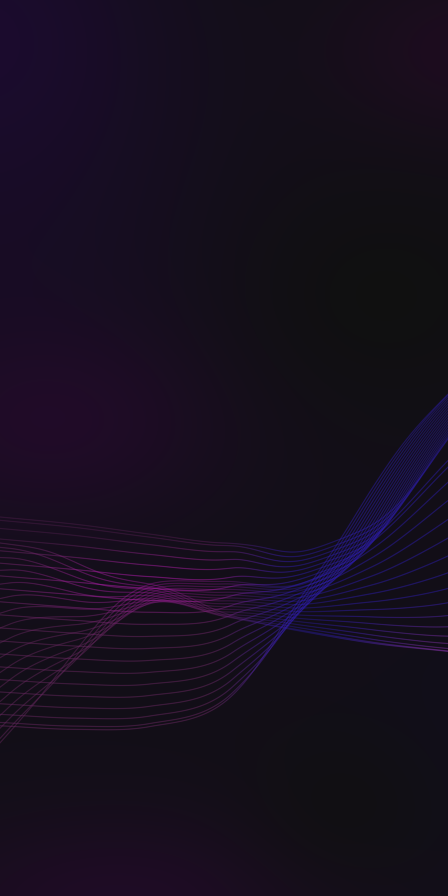
Write a Shadertoy shader that draws this background.

```glsl
const int KNOTS = 7;
const int RIBBON_LINES = 20;
const int FAN_LINES = 17;
const float HALF_WIDTH = 0.0011;   // of canvas width
const float LINE_OPACITY = 0.50;
const float FAN_BIAS = 1.6;        // crowds the right fan downward
const float FOLD = 0.95;           // 1 gives sharp folds, 0 round ones
const float PI = 3.14159;

const vec3 BASE = vec3(0.070, 0.056, 0.089);
const vec3 NEUTRAL = vec3(0.062, 0.062, 0.062);
const vec3 VIOLET = vec3(0.112, 0.042, 0.195);
const vec3 PURPLE = vec3(0.138, 0.042, 0.165);
const vec3 PLUM = vec3(0.125, 0.045, 0.130);
const vec3 NAVY = vec3(0.065, 0.055, 0.110);

const vec3 ROSE_LINE = vec3(0.40, 0.15, 0.37);
const vec3 MAGENTA_LINE = vec3(0.74, 0.10, 0.72);
const vec3 BLUE_LINE = vec3(0.18, 0.11, 0.72);
const vec3 ORCHID_LINE = vec3(0.52, 0.19, 0.66);

// Heights of the bounding curves at evenly spaced x
const float RIBBON_TOP[KNOTS] = float[KNOTS](0.423, 0.415, 0.404, 0.394, 0.399, 0.476, 0.560);
const float RIBBON_LOW[KNOTS] = float[KNOTS](0.190, 0.186, 0.189, 0.216, 0.315, 0.396, 0.510);
const float FAN_TOP[KNOTS] = float[KNOTS](0.394, 0.383, 0.370, 0.355, 0.348, 0.400, 0.486);
const float FAN_LOW[KNOTS] = float[KNOTS](0.171, 0.262, 0.326, 0.312, 0.296, 0.282, 0.273);

// Cubic spline: height and slope at x
vec2 spline(float knots[KNOTS], float x) {
    float s = clamp(x, 0.0, 0.9999) * float(KNOTS - 1);
    int i = int(s);
    float t = s - float(i);
    float b = knots[i];
    float c = knots[i + 1];
    float a = i > 0 ? knots[max(i - 1, 0)] : 2.0 * b - c;
    float d = i < KNOTS - 2 ? knots[min(i + 2, KNOTS - 1)] : 2.0 * c - b;
    float k1 = 0.5 * (c - a);
    float k2 = a - 2.5 * b + 2.0 * c - 0.5 * d;
    float k3 = 0.5 * (d - a) + 1.5 * (b - c);
    float height = b + t * (k1 + t * (k2 + t * k3));
    float slope = k1 + t * (2.0 * k2 + 3.0 * t * k3);
    return vec2(height, slope * float(KNOTS - 1));
}

// Soft elliptical falloff
float glow(vec2 p, vec2 center, vec2 radius) {
    vec2 q = (p - center) / radius;
    return exp(-dot(q, q));
}

vec3 background(vec2 p) {
    vec3 color = BASE;
    color = mix(color, VIOLET, 0.42 * glow(p, vec2(0.0, 0.72), vec2(0.48, 0.30)));
    color = mix(color, VIOLET, 0.80 * glow(p, vec2(-0.05, 0.96), vec2(0.38, 0.18)));
    color = mix(color, PLUM, 0.80 * glow(p, vec2(1.05, 0.94), vec2(0.30, 0.10)));
    color = mix(color, PURPLE, 0.80 * glow(p, vec2(0.12, 0.53), vec2(0.36, 0.11)));
    color = mix(color, PURPLE, 0.75 * glow(p, vec2(0.27, -0.01), vec2(0.45, 0.10)));
    color = mix(color, NAVY, 0.60 * glow(p, vec2(1.05, 0.16), vec2(0.25, 0.16)));
    color = mix(color, NEUTRAL, 0.95 * glow(p, vec2(0.86, 0.67), vec2(0.32, 0.13)));
    return mix(color, NEUTRAL, 0.65 * glow(p, vec2(0.77, 0.10), vec2(0.22, 0.09)));
}

vec3 lineColor(vec2 p) {
    float mesh = glow(p, vec2(0.34, 0.350), vec2(0.25, 0.034));
    vec3 color = mix(ROSE_LINE, MAGENTA_LINE, mesh);
    color = mix(color, BLUE_LINE, smoothstep(0.45, 0.68, p.x));
    float lowerRight = smoothstep(0.70, 1.0, p.x) * smoothstep(0.34, 0.28, p.y);
    return mix(color, ORCHID_LINE, lowerRight);
}

// Lines between two curves; twist.x turns them over, twist.y is its slope
float strands(vec2 p, vec2 top, vec2 low, int count, vec2 twist, float bias, float aspect) {
    float pixel = 1.0 / iResolution.x;
    float spacing = abs(low.x - top.x) * aspect / float(count);
    float opacity = LINE_OPACITY * mix(0.5, 1.0, smoothstep(0.0, 0.012, spacing));
    float clearPart = 1.0;
    for (int i = 0; i < count; i++) {
        float angle = PI * (float(i) / float(count - 1) + twist.x);
        float wave = FOLD * cos(angle);
        float t = 0.5 - 0.5 * asin(wave) / asin(FOLD);
        float turn = 0.5 * PI * FOLD * sin(angle) / (sqrt(1.0 - wave * wave) * asin(FOLD));
        t = mix(t, 1.0 - pow(max(1.0 - t, 0.0), FAN_BIAS), bias);
        vec2 curve = mix(top, low, t);
        float slope = (curve.y + (low.x - top.x) * turn * twist.y) * aspect;
        float dist = abs(p.y - curve.x) * aspect / sqrt(1.0 + slope * slope);
        float cover = 1.0 - smoothstep(HALF_WIDTH - 0.5 * pixel, HALF_WIDTH + 0.7 * pixel, dist);
        clearPart *= 1.0 - opacity * cover;
    }
    return 1.0 - clearPart;
}

// Smooth step from a to b with its slope
vec2 twistBetween(float a, float b, float x) {
    float s = clamp((x - a) / (b - a), 0.0, 1.0);
    return vec2(s * s * (3.0 - 2.0 * s), 6.0 * s * (1.0 - s) / (b - a));
}

void mainImage(out vec4 fragColor, in vec2 fragCoord) {
    vec2 p = fragCoord / iResolution.xy;
    float aspect = iResolution.y / iResolution.x;

    // Ribbon and crossing fan
    float ribbon = strands(p, spline(RIBBON_TOP, p.x), spline(RIBBON_LOW, p.x),
        RIBBON_LINES, twistBetween(0.52, 1.0, p.x), 0.0, aspect);
    float fan = strands(p, spline(FAN_TOP, p.x), spline(FAN_LOW, p.x),
        FAN_LINES, twistBetween(0.02, 0.65, p.x), smoothstep(0.6, 1.0, p.x), aspect);

    // Upper left strands are fainter
    float fade = 1.0 - 0.4 * smoothstep(0.375, 0.405, p.y) * smoothstep(0.80, 0.60, p.x);
    float cover = 1.0 - (1.0 - ribbon * fade) * (1.0 - 0.9 * fan);
    fragColor = vec4(mix(background(p), lineColor(p), cover), 1.0);
}
```
